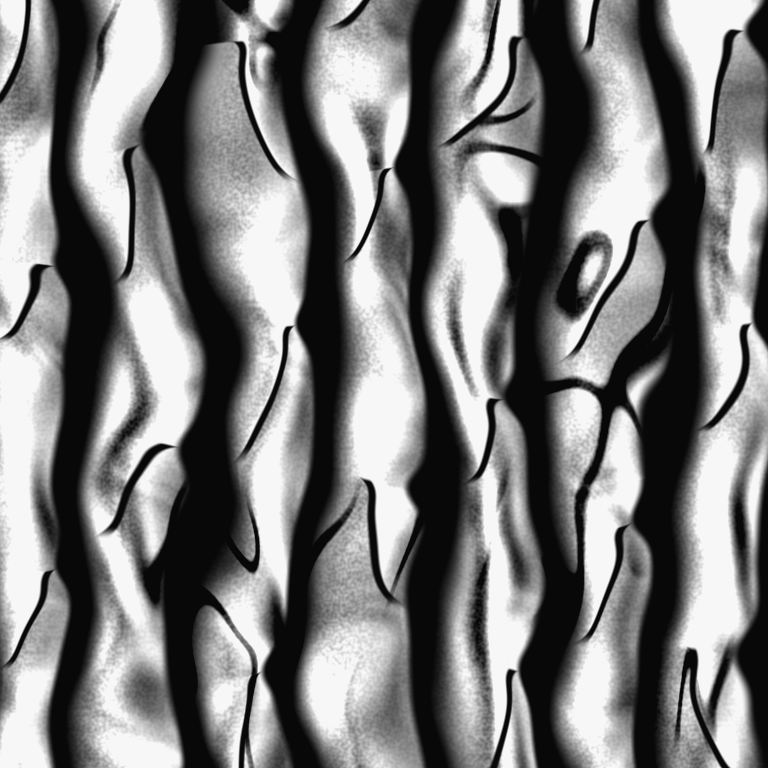
A WebGL 1 fragment shader for this texture:

```glsl
precision highp float;
// Glossy grey columns of long overlapping scales, split by black gaps.
// Warped columns hold rows of scales; each scale has a dark curved lip,
// and gradient noise adds embossed folds, creases, sheen and fine grain.

uniform vec2 u_resolution;

#define COLUMNS 6.6
#define ROWS 2.4
#define WARP 0.045
#define NECK 0.13
#define LIP_WIDTH 0.0035
#define FOLD_DEPTH 1.5
#define SHEEN 0.28
#define CREASE 0.8
#define GRAIN 0.13
#define CONTRAST 1.12

const float PI = 3.14159;

float hash(vec2 p) {
  return fract(sin(dot(p, vec2(127.1, 311.7))) * 43758.55);
}

vec2 gradient(vec2 cell) {
  float angle = 2.0 * PI * hash(cell);
  return vec2(cos(angle), sin(angle));
}

// Gradient noise, roughly -1 to 1
float noise(vec2 p) {
  vec2 i = floor(p), f = p - i;
  vec2 w = f * f * f * (f * (f * 6.0 - 15.0) + 10.0);
  vec2 e = vec2(1.0, 0.0);
  float low = mix(dot(gradient(i), f), dot(gradient(i + e.xy), f - e.xy), w.x);
  float high = mix(dot(gradient(i + e.yx), f - e.yx),
                   dot(gradient(i + e.xx), f - e.xx), w.x);
  return 1.4 * mix(low, high, w.y);
}

// Tall liquid folds
float folds(vec2 p) {
  float bend = noise(p * vec2(6.0, 4.0) + 31.0);
  return noise(p * vec2(14.0, 5.0) + vec2(1.3, 0.8) * bend);
}

// Sideways reach of a lip: round at the tip, hooked at its lower end
float lipReach(float s) {
  return 0.5 * pow(s, 0.6) + 0.12 * pow(s, 12.0);
}

void main() {
  vec2 p = gl_FragCoord.xy / u_resolution.y;
  float pixel = 1.0 / u_resolution.y;

  // Irregular column and scale layout
  vec2 q = p + WARP * vec2(noise(p * vec2(4.0, 3.0)) + 0.35 * noise(p * vec2(11.0, 7.0)),
                           noise(p * vec2(5.0, 3.0) + 17.0));
  float u = q.x * COLUMNS + 0.35;
  float column = floor(u), across = fract(u);
  float v = q.y * ROWS + 5.0 * hash(vec2(column, 3.0));
  vec2 id = vec2(column, floor(v));
  float along = fract(v);

  // Tip of the scale and the narrowed right edge beside it
  float tip = mix(0.66, 0.87, hash(id + 7.0));
  float lipLength = mix(0.28, 0.44, hash(id + 13.0));
  float fromTip = (along - tip) / 0.075;
  float edge = 0.96 - NECK * exp(-fromTip * fromTip);

  // Signed distance to the lip; some lips lean the other way
  float flip = step(0.8, hash(id + 23.0));
  float side = mix(across, 1.16 - across, flip);
  float t = (tip - along) / lipLength;
  float s = clamp(t, 0.001, 0.99);
  float slope = (lipReach(s + 0.01) - lipReach(s)) / 0.01 / lipLength * ROWS / COLUMNS;
  float offset = side - (edge - 0.06 - lipReach(s));
  float lipDistance = offset / COLUMNS / sqrt(1.0 + slope * slope);
  float below = smoothstep(0.0, 0.03, t);
  float flapMask = below * (1.0 - smoothstep(0.7, 1.35, t));
  float inside = smoothstep(-pixel, pixel, lipDistance);

  // Rounded column: black gap, white ridge, grey right flank
  float shift = 0.14 * noise(q * vec2(5.0, 6.0) + 41.0);
  float rise = smoothstep(0.1 + max(shift, -0.1), 0.5 + shift, across);
  float tone = 0.03 + 1.03 * rise - 0.56 * smoothstep(0.56 + shift, 0.95, across);

  // Smooth grey flap under each lip, bright rim on its outer side
  float flap = 0.68 - 0.36 * smoothstep(0.0, 0.6, offset);
  flap *= smoothstep(0.06, 0.32, across);
  tone = mix(tone, flap, inside * flapMask);
  tone += 0.3 * exp(-abs(lipDistance) * 45.0) * (1.0 - inside) * flapMask * rise;

  // Embossed folds and stretched sheen
  float relief = folds(q + vec2(0.012, 0.0)) - folds(q);
  float sheen = noise(q * vec2(18.0, 8.0) + 2.0 * noise(q * 7.0 + 5.0));
  float calm = 1.0 - 0.5 * inside * flapMask;
  tone += (FOLD_DEPTH * relief + SHEEN * sheen) * rise * calm;

  // Patches of dark creases
  float patchy = smoothstep(0.05, 0.3, noise(p * vec2(3.5, 2.5) + 53.0));
  float fold = noise(q * vec2(9.0, 2.6) + 0.7 * noise(q * vec2(8.0, 5.0)) + 71.0);
  tone -= CREASE * patchy * (1.0 - smoothstep(0.02, 0.09, abs(fold)));

  // Stipple, strongest on the shaded left flank
  float grain = noise(p * 210.0) + 0.6 * noise(p * 110.0 + 9.0);
  tone += GRAIN * grain * rise * mix(1.0, 0.35, smoothstep(0.4, 0.8, across));

  // Contrast, then the black lip lines and the gap edge
  tone = clamp((tone - 0.5) * CONTRAST + 0.5, 0.03, 0.97);
  float lipMask = below * (1.0 - smoothstep(0.9, 1.02, t));
  float lip = 1.0 - smoothstep(LIP_WIDTH - pixel, LIP_WIDTH + 2.0 * pixel, abs(lipDistance));
  tone = mix(tone, 0.03, lip * lipMask);
  tone = mix(tone, 0.03, smoothstep(edge - 0.08, edge, across));
  gl_FragColor = vec4(vec3(tone), 1.0);
}
```
